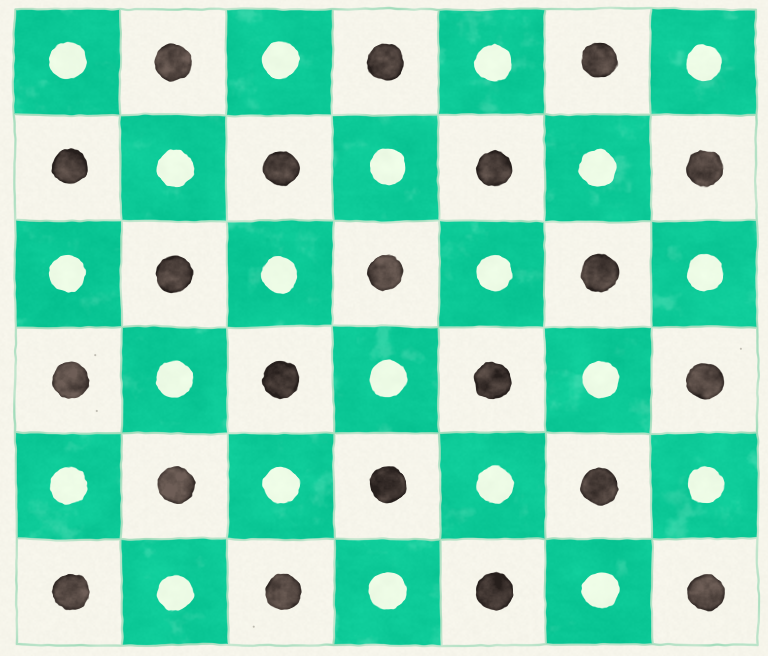
Give the GLSL for this pattern, as a Shadertoy shader.

```glsl
#define GRID vec2(7.0, 6.0)
#define VIEW_HEIGHT 6.189
#define CORNER vec2(0.152, 0.104)
#define SKEW 0.003
#define WOBBLE 0.022
#define LINE_HALF 0.011
#define DOT_RADIUS 0.172
#define PAPER vec3(0.965, 0.96, 0.92)
#define GREEN vec3(0.045, 0.785, 0.59)
#define PENCIL vec3(0.63, 0.86, 0.73)
#define INK_DARK vec3(0.15, 0.12, 0.11)
#define INK_LIGHT vec3(0.43, 0.37, 0.34)

float hash(vec2 p) {
    return fract(sin(dot(p, vec2(127.1, 311.7))) * 43758.545);
}

float noise(vec2 p) {
    vec2 i = floor(p), f = fract(p);
    f = f * f * (3.0 - 2.0 * f);
    return mix(mix(hash(i), hash(i + vec2(1, 0)), f.x),
               mix(hash(i + vec2(0, 1)), hash(i + vec2(1, 1)), f.x), f.y);
}

float fbm(vec2 p) {
    float sum = 0.0, amplitude = 0.5;
    for (int i = 0; i < 4; i++) {
        sum += amplitude * noise(p);
        p = p * 2.03 + 17.3;
        amplitude *= 0.5;
    }
    return sum / 0.9375;
}

float boxDistance(vec2 p, vec2 halfSize) {
    vec2 d = abs(p) - halfSize;
    return length(max(d, 0.0)) + min(max(d.x, d.y), 0.0);
}

float coverage(float d, float aa) {
    return 1.0 - smoothstep(-aa, aa, d);
}

// Sparse dust: one tiny fleck in a few of the small tiles
float flecks(vec2 p, float aa) {
    vec2 tile = floor(p * 2.0);
    vec2 spot = 0.2 + 0.6 * vec2(hash(tile + 3.1), hash(tile + 8.7));
    float d = length(fract(p * 2.0) - spot) * 0.5 - 0.009;
    return coverage(d, aa) * step(0.95, hash(tile + 40.0));
}

void mainImage(out vec4 fragColor, in vec2 fragCoord) {
    // One unit is one square of the board
    float aa = 0.75 * VIEW_HEIGHT / iResolution.y;
    vec2 p = fragCoord / iResolution.y * VIEW_HEIGHT - CORNER;
    p.x += SKEW * p.y;

    // Hand-drawn deviation of the square edges
    vec2 drift = vec2(noise(p * 2.3), noise(p * 2.3 + 31.0)) - 0.5;
    vec2 tremor = vec2(noise(p * 13.0 + 5.0), noise(p * 13.0 + 67.0)) - 0.5;
    vec2 board = p + WOBBLE * (drift + 0.5 * tremor);
    vec2 cell = floor(board);
    vec2 local = fract(board);
    vec2 edges = 0.5 - abs(local - 0.5);
    float edge = min(edges.x, edges.y);
    float field = boxDistance(board - 0.5 * GRID, 0.5 * GRID);
    float inside = step(field, 0.0);
    float isGreen = mod(cell.x + cell.y, 2.0);

    // Paper with fine tooth and faint dust
    float tooth = noise(p * 34.0) + noise(p * 61.0) - 1.0;
    vec3 color = PAPER + 0.012 * tooth;
    color = mix(color, vec3(0.5, 0.48, 0.44), 0.5 * flecks(p, aa));

    // Pale ruled lines, pressed unevenly
    float line = coverage(max(edge - LINE_HALF, field - LINE_HALF), aa);
    color = mix(color, PENCIL, line * mix(0.55, 1.0, noise(p * 5.0 + 12.0)));

    // Flat paint with cloudy patches and a brushed streak
    float cloud = fbm(p * 3.0 + 9.0) - 0.5;
    float streak = noise(p * vec2(5.0, 22.0)) - 0.5;
    vec3 paint = GREEN + vec3(0.05, 0.07, 0.06) * cloud
               + 0.012 * streak + 0.01 * tooth
               + 0.012 * (hash(cell + 2.0) - 0.5);
    paint += vec3(0.14, 0.04, 0.06) * smoothstep(0.62, 0.85, fbm(p * 4.0 + 50.0));
    float painted = isGreen * inside * coverage(0.75 * LINE_HALF - edge, aa);
    color = mix(color, paint, painted);

    // Slightly misplaced, ragged dots
    vec2 jitter = vec2(hash(cell + 11.0), hash(cell + 23.0)) - 0.5;
    vec2 q = p - cell - vec2(0.51, 0.505) - 0.03 * jitter;
    float radius = DOT_RADIUS + 0.01 * (hash(cell + 5.0) - 0.5);
    float ragged = 0.022 * (noise(p * 11.0 + 3.0) - 0.5)
                 + 0.012 * (noise(p * 30.0) - 0.5);
    float disc = length(q) - radius + ragged;
    float dotMask = inside * coverage(disc, aa);

    // Watery ink: each dot has its own strength, with a darker rim
    float wash = 0.15 + 0.55 * hash(cell + 71.0) + 1.3 * (fbm(p * 9.0 + 20.0) - 0.4);
    wash -= 0.35 * smoothstep(-0.04, 0.0, disc);
    vec3 ink = mix(INK_DARK, INK_LIGHT, clamp(wash, 0.0, 1.0));
    vec3 bare = vec3(0.93, 0.985, 0.9) + 0.04 * (fbm(p * 8.0) - 0.5);
    color = mix(color, mix(ink, bare, isGreen), dotMask);

    fragColor = vec4(clamp(color, 0.0, 1.0), 1.0);
}
```
